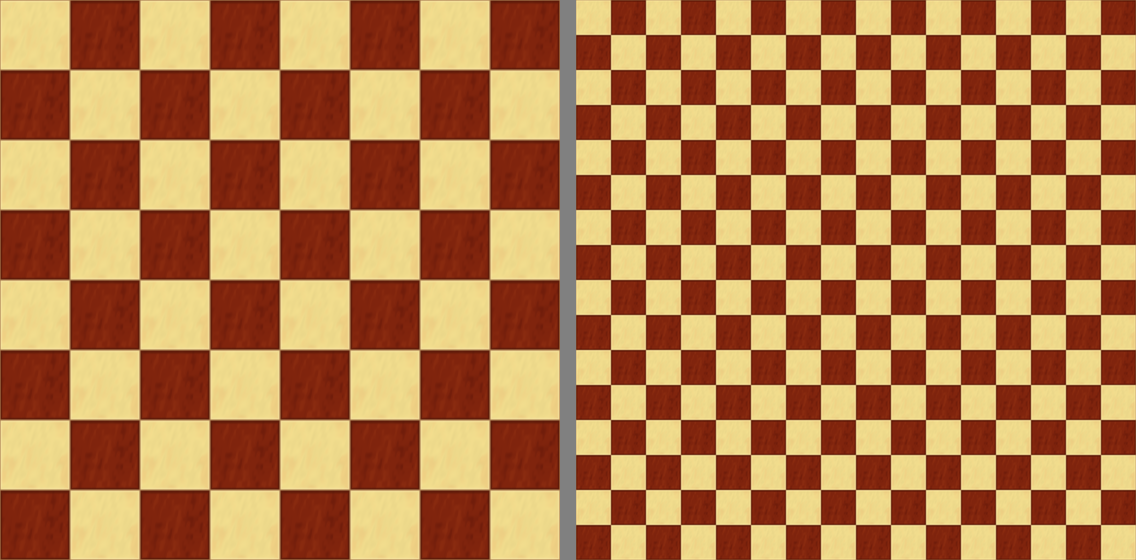
Left, the tile; right, the same tile 2 across and 2 down.
A WebGL 2 fragment shader for this pattern:

```glsl
#version 300 es
precision highp float;
// Wooden checkerboard of 8 by 8 squares, cream maple and red mahogany.
// Every square of one wood shares the same grain, made of sheared value noise;
// soft brown joints with a pale or dark rim separate the squares.

uniform vec2 u_resolution;
out vec4 fragColor;

const float SQUARES = 8.0;
const float JOINT = 0.016;     // half width of a joint, in squares
const float RIM = 0.045;       // reach of the rim, in squares

const vec3 CREAM = vec3(0.94, 0.86, 0.55);
const vec3 PEACH = vec3(0.92, 0.79, 0.50);
const vec3 PALE = vec3(0.97, 0.90, 0.64);
const vec3 MAHOGANY = vec3(0.50, 0.14, 0.05);
const vec3 EMBER = vec3(0.57, 0.19, 0.07);
const vec3 UMBER = vec3(0.41, 0.10, 0.04);
const vec3 SHADOW = vec3(0.33, 0.09, 0.03);

float hash(vec2 p) {
    vec3 q = fract(vec3(p.xyx) * 0.1031);
    q += dot(q, q.yzx + 33.33);
    return fract((q.x + q.y) * q.z);
}

float valueNoise(vec2 p) {
    vec2 cell = floor(p);
    vec2 f = fract(p);
    f = f * f * (3.0 - 2.0 * f);
    float low = mix(hash(cell), hash(cell + vec2(1, 0)), f.x);
    float high = mix(hash(cell + vec2(0, 1)), hash(cell + vec2(1, 1)), f.x);
    return mix(low, high, f.y);
}

// Noise stretched along a leaning direction, for fibres of wood.
float grain(vec2 p, float lean, vec2 scale, float seed) {
    return valueNoise(vec2(p.x - lean * p.y, p.y) * scale + seed);
}

// Strength of the rim, 1 at the border of a square and 0 inside.
float rim(float edge, float reach) {
    return 1.0 - smoothstep(JOINT, reach, edge);
}

vec3 lightWood(vec2 p, float edge) {
    float mottle = grain(p, 0.2, vec2(9.0, 5.0), 17.0);
    float fleck = grain(p, 0.3, vec2(24.0, 9.0), 41.0);
    float blend = 0.65 * mottle + 0.35 * fleck + 0.12 * (p.x - p.y);
    vec3 wood = mix(CREAM, PEACH, 0.8 * smoothstep(0.45, 0.85, blend));
    wood *= 1.0 + 0.04 * (fleck - 0.5);
    return mix(wood, PALE, 0.65 * rim(edge, RIM));
}

vec3 darkWood(vec2 p, float edge) {
    float streak = grain(p, 0.28, vec2(15.0, 2.5), 73.0);
    float pore = grain(p, 0.15, vec2(26.0, 12.0), 109.0);
    float blend = mix(streak, pore, 0.3 + 0.3 * p.x);
    vec3 wood = mix(MAHOGANY, UMBER, 0.7 * smoothstep(0.5, 0.9, blend));
    wood = mix(wood, EMBER, 0.6 * smoothstep(0.45, 0.1, blend));
    float topShade = rim(1.0 - p.y, 1.6 * RIM);
    return mix(wood, SHADOW, 0.75 * max(rim(edge, RIM), topShade));
}

void main() {
    vec2 board = gl_FragCoord.xy / u_resolution * SQUARES;
    vec2 square = floor(board);
    vec2 local = fract(board);
    vec2 border = min(local, 1.0 - local);
    float edge = min(border.x, border.y);

    // Signed ramps cross zero at each joint; their product is the checker.
    vec2 pixel = SQUARES / u_resolution;
    vec2 ramp = smoothstep(vec2(0.0), max(vec2(JOINT), 0.75 * pixel), border);
    float side = mod(square.x + square.y, 2.0) * 2.0 - 1.0;
    float lightness = 0.5 + 0.5 * side * ramp.x * ramp.y;

    vec3 color = mix(darkWood(local, edge), lightWood(local, edge), lightness);
    fragColor = vec4(color, 1.0);
}
```
